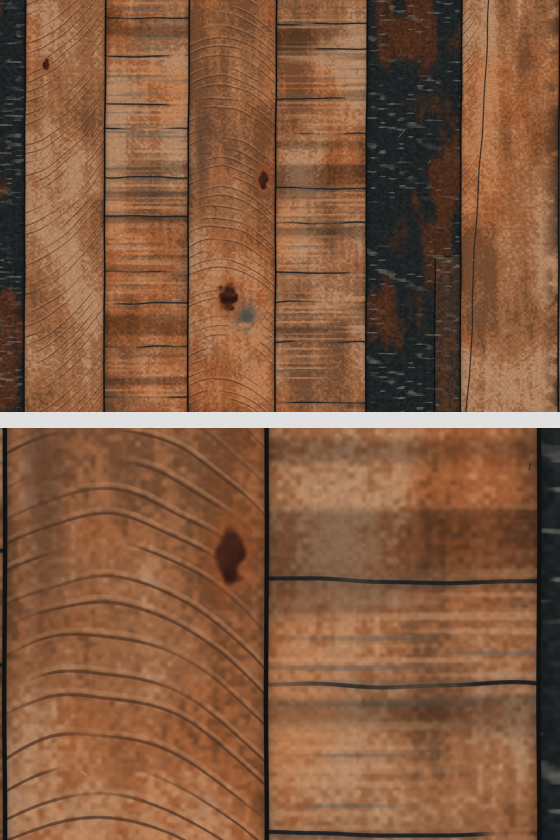
Top: the whole. Bottom: its middle third, enlarged.
A WebGL 1 fragment shader for this texture:

```glsl
precision highp float;
// Weathered wooden planks with saw marks, knots, a crack and charred boards.
uniform vec2 u_resolution;

#define FIRST_EDGE 0.044
#define PLANK_WIDTH 0.1398
#define WIDTH_GROWTH 0.0032
#define SAW_PITCH 0.018
#define CUT_PITCH 0.075
#define SCRATCHES 36
#define MID vec3(0.59, 0.385, 0.25)
#define LIGHT vec3(0.69, 0.52, 0.39)
#define SHADE vec3(0.44, 0.29, 0.19)
#define CHAR vec3(0.12, 0.135, 0.14)
#define BROWN vec3(0.31, 0.21, 0.15)
#define DUST vec3(0.37, 0.36, 0.33)

float hash(vec2 p) { return fract(sin(dot(p, vec2(127.1, 311.7))) * 43758.5453); }

float noise(vec2 p) {
  vec2 c = floor(p), f = fract(p);
  f = f * f * (3.0 - 2.0 * f);
  return mix(mix(hash(c), hash(c + vec2(1, 0)), f.x),
             mix(hash(c + vec2(0, 1)), hash(c + vec2(1, 1)), f.x), f.y);
}

float fbm(vec2 p) {
  float sum = 0.0, amp = 0.533;
  for (int k = 0; k < 4; k++) {
    sum += amp * noise(p);
    p = p * 2.1 + 5.3;
    amp *= 0.5;
  }
  return sum;
}

// Planks widen slowly from left to right
float plankEdge(float i) { return FIRST_EDGE + i * (PLANK_WIDTH + WIDTH_GROWTH * i); }
float plankIndex(float x) {
  float root = sqrt(PLANK_WIDTH * PLANK_WIDTH + 4.0 * WIDTH_GROWTH * (x - FIRST_EDGE));
  return floor((root - PLANK_WIDTH) / (2.0 * WIDTH_GROWTH));
}

float same(float a, float b) { return 1.0 - step(0.5, abs(a - b)); }

float line(float d, float halfWidth) {
  float soft = 0.8 / u_resolution.x;
  return 1.0 - smoothstep(halfWidth - soft, halfWidth + soft, abs(d));
}

float segment(vec2 p, vec2 a, vec2 ab) {
  return length(p - a - ab * clamp(dot(p - a, ab) / dot(ab, ab), 0.0, 1.0));
}

float blob(vec2 p, vec2 centre, vec2 radius) {
  vec2 d = (p - centre) / radius;
  return exp(-dot(d, d));
}

vec3 addKnot(vec3 col, vec2 p, vec2 centre, vec2 radius) {
  float d = length((p - centre) / radius) + 0.5 * (noise(p * 130.0) - 0.5);
  col = mix(col, MID * vec3(1.0, 0.82, 0.68), 0.6 - 0.6 * smoothstep(0.8, 1.7, d));
  vec3 core = mix(vec3(0.14, 0.08, 0.07), vec3(0.33, 0.17, 0.11), noise(p * 90.0));
  return mix(col, core, 1.0 - smoothstep(0.55, 0.95, d));
}

void main() {
  vec2 p = gl_FragCoord.xy / u_resolution.x;
  float height = u_resolution.y / u_resolution.x;

  // Plank layout: t runs across each board
  float x = p.x + 0.0016 * (noise(vec2(p.y * 12.0, 1.0)) - 0.5) - 0.004 * (p.y - 0.37);
  float i = plankIndex(x), left = plankEdge(i), w = plankEdge(i + 1.0) - left;
  float t = (x - left) / w;
  float charred = step(4.0, mod(i + 0.5, 5.0));
  float streaked = same(i, 1.0) + same(i, 3.0);
  float knotty = same(i, 2.0), plain = same(i, 5.0);

  // Bare wood
  vec2 q = p + 7.3 * i;
  float grain = fbm(q * vec2(45.0, 4.0)), grit = noise(p * 260.0);
  float tone = 0.6 * grain + 1.1 * fbm(q * vec2(14.0, 9.0)) + 0.35 * grit - 0.495;
  vec3 col = mix(SHADE, MID, smoothstep(0.15, 0.5, tone));
  col = mix(col, LIGHT, smoothstep(0.48, 0.8, tone));
  col *= mix(vec3(1.0), vec3(1.04, 0.92, 0.8), smoothstep(0.4, 0.7, fbm(q * 8.0 + 3.0)));

  // Curved saw cuts, each with a pale ridge
  float bow = 0.6 - 1.4 * knotty + 1.6 * plain, bend = t + 0.2 - 0.55 * knotty;
  float sy = p.y - w * bow * bend * bend + 0.006 * noise(p * 25.0);
  float row = floor(sy / SAW_PITCH);
  float d = (fract(sy / SAW_PITCH) - 0.7 + 0.4 * hash(vec2(row, i))) * SAW_PITCH;
  float marks = plain * (1.0 - smoothstep(0.05, 0.25, t)) * smoothstep(0.25, 0.45, p.y);
  marks += same(i, 0.0) + knotty;
  marks *= smoothstep(0.25, 0.65, noise(vec2(t * 3.0 + i, row * 0.7)));
  col = mix(col, BROWN, 0.75 * marks * line(d, 0.0009));
  col = mix(col, LIGHT, 0.4 * marks * line(d - 0.003, 0.0012));

  // Straight cross streaks and deeper cuts
  float fine = noise(q * vec2(9.0, 230.0));
  float worn = streaked * smoothstep(0.35, 0.65, fbm(q * vec2(7.0, 16.0)));
  col = mix(col, DUST, 0.55 * worn * smoothstep(0.55, 0.9, fine));
  col = mix(col, LIGHT * 1.06, 0.6 * worn * smoothstep(0.5, 0.9, 1.0 - fine));
  col *= 1.0 - 0.25 * streaked * smoothstep(0.55, 0.85, noise(q * vec2(5.0, 45.0)));
  row = floor(p.y / CUT_PITCH);
  d = p.y - (row + 0.2 + 0.6 * hash(vec2(row, i))) * CUT_PITCH;
  d += 0.004 * (noise(vec2(p.x * 25.0, row)) - 0.5);
  float reach = streaked * smoothstep(0.2, 0.6, noise(vec2(p.x * 22.0, row * 3.1)));
  col = mix(col, CHAR, reach * (0.8 * line(d, 0.0012) + 0.2 * exp(-abs(d) * 220.0)));

  // Stains, knots and the dark margin of the plain board
  float rough = fbm(p * vec2(30.0, 45.0));
  float smear = blob(p, vec2(0.362, 0.474), vec2(0.016, 0.1));
  col = mix(col, BROWN, 0.75 * knotty * smear * smoothstep(0.25, 0.6, grain));
  float stain = blob(p, vec2(0.44, 0.168), vec2(0.022, 0.026));
  col = mix(col, DUST * 0.8, knotty * stain * smoothstep(0.3, 0.55, rough));
  col = addKnot(col, p, vec2(0.406, 0.203), vec2(0.02, 0.032));
  col = addKnot(col, p, vec2(0.471, 0.418), vec2(0.012, 0.021));
  col = addKnot(col, p, vec2(0.082, 0.62), vec2(0.008, 0.012));
  float margin = plain * smoothstep(0.8, 1.0, t) * smoothstep(0.35, 0.6, rough);
  col = mix(col, BROWN, 0.8 * margin);

  // Charred boards: brown wear, inset strip, dusty scuffs
  float wear = fbm(q * vec2(18.0, 8.0)) + 0.08 - 0.32 * abs(t - 0.55);
  vec3 burnt = mix(CHAR, BROWN * vec3(0.95, 0.82, 0.74), smoothstep(0.46, 0.66, wear));
  vec2 corner = vec2(0.73 - t, p.y - 0.278);
  float inset = same(i, 4.0) * step(max(corner.x, corner.y), 0.0);
  burnt = mix(burnt, BROWN, 0.6 * inset);
  burnt *= 1.0 - 0.7 * same(i, 4.0) * line(max(corner.x * w, corner.y), 0.001);
  float scuff = smoothstep(0.58, 0.9, noise(q * vec2(60.0, 240.0)));
  scuff *= smoothstep(0.3, 0.6, fbm(q * vec2(12.0, 20.0) + 9.0));
  burnt = mix(burnt, DUST * 1.1, 0.75 * scuff) * (0.8 + 0.4 * grit);
  col = mix(col, burnt, charred);

  // Long crack and scattered scratches
  d = p.x - 0.83 - 0.057 * p.y - 0.006 * noise(vec2(p.y * 14.0, 4.0));
  col = mix(col, CHAR, 0.85 * plain * line(d, 0.0011));
  for (int k = 0; k < SCRATCHES; k++) {
    float n = float(k), angle = 6.283 * hash(vec2(n, 3.0));
    vec2 a = vec2(hash(vec2(n, 1.0)), height * hash(vec2(n, 2.0)));
    float size = 0.003 + 0.022 * pow(hash(vec2(n, 4.0)), 3.0);
    float scratch = line(segment(p, a, size * vec2(cos(angle), sin(angle))), 0.0005);
    col = mix(col, mix(LIGHT * 1.15, CHAR, step(0.75, hash(vec2(n, 5.0)))), 0.6 * scratch);
  }

  // Seams
  float seam = min(t, 1.0 - t) * w;
  col *= 1.0 - 0.35 * exp(-seam * 300.0);
  col = mix(col, CHAR * 0.5, line(seam, 0.0013));
  gl_FragColor = vec4(col * (0.93 + 0.14 * noise(p * 380.0)), 1.0);
}
```
